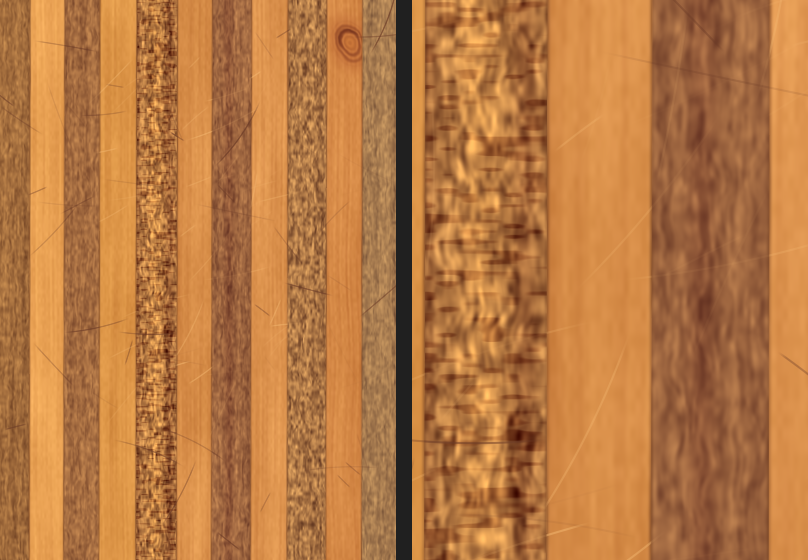
Left, the full canvas; right, a detail of the centre.
Write a Shadertoy shader that draws this texture.

```glsl
const float seams[10] = float[](.075, .162, .251, .344, .447, .535, .634, .726, .824, .914);

const vec3 tones[11] = vec3[](
    vec3(.64, .43, .24), vec3(.93, .65, .34), vec3(.64, .42, .25), vec3(.88, .60, .29),
    vec3(.70, .47, .26), vec3(.84, .55, .28), vec3(.62, .40, .25), vec3(.86, .57, .30),
    vec3(.67, .46, .27), vec3(.83, .53, .27), vec3(.65, .48, .31));

float hash(vec2 p) {
    vec3 a = fract(p.xyx * vec3(.1031, .1030, .0973));
    a += dot(a, a.yzx + 33.33);
    return fract((a.x + a.y) * a.z);
}

float noise(vec2 p) {
    vec2 i = floor(p), f = fract(p);
    f = f * f * (3. - 2. * f);
    return mix(mix(hash(i), hash(i + vec2(1, 0)), f.x),
               mix(hash(i + vec2(0, 1)), hash(i + 1.), f.x), f.y);
}

float fbm(vec2 p) {
    return .55 * noise(p) + .3 * noise(p * 2.1 + 7.) + .15 * noise(p * 4.3 + 19.);
}

float band(float x, float center, float width) {
    float d = (x - center) / width;
    return exp(-d * d);
}

// Open-pored dark wood: flecks, pores and long streaks
vec3 darkWood(vec3 tone, vec2 q, float id) {
    float coarse = id == 4. || id == 8. ? 1. : .45;
    vec2 w = q + .006 * vec2(noise(q * vec2(45, 38)), noise(q * 31. + 9.)) + id * 3.7;
    float fleck = noise(w * vec2(165, 82)) + .5 * noise(w * vec2(270, 130)) - .75;
    float pore = noise(w * vec2(240, 26)) - .5;
    float streak = fbm(vec2(w.x * 60., w.y * 1.3)) - .5;
    vec3 c = tone + vec3(.34, .29, .17) * (fleck * coarse + .35 * pore + .5 * streak);

    // Chatter across the grain and a golden heart on the fifth board
    if (id == 4.) {
        float chatter = smoothstep(.5, .85, noise(q * vec2(55, 230)));
        c += vec3(.13, .10, .03) * band(q.x, .392, .022) * (.5 + fleck);
        c -= vec3(.13, .14, .09) * chatter;
    }
    float heart = band(q.x, .428, .010) + .7 * band(q.x, .348, .006)
                + .8 * band(q.x, .575 + .004 * noise(q.yy * 3.), .012);
    return c - vec3(.09, .09, .05) * heart;
}

// Smooth pale wood: soft blotches and fine vertical lines
vec3 lightWood(vec3 tone, vec2 q, float id) {
    float blotch = fbm(q * vec2(11, 3.5) + id * 5.3) - .5;
    float line = noise(vec2(q.x * 190. + 2. * noise(q * vec2(9, 4)), q.y * 3. + id)) - .5;
    float speck = noise(q * vec2(210, 90)) - .5;
    return tone + vec3(.13, .14, .11) * blotch + vec3(.06, .07, .05) * line + .035 * speck;
}

// Red knot with bent rings near the top of the tenth board
vec3 addKnot(vec3 c, vec2 q) {
    vec2 d = q - vec2(.884, 1.305);
    d.y += .3 * d.x;
    float r = length(d / vec2(.042, .050)) + .25 * (fbm(q * 28.) - .5);
    float ring = .5 + .5 * cos(r * 21. + 2. * noise(q * 40.));
    c = mix(c, vec3(.72, .38, .19), .55 * smoothstep(1.9, .6, r));
    c = mix(c, vec3(.50, .22, .12), ring * .55 * smoothstep(1.2, .7, r));
    c = mix(c, vec3(.80, .47, .22), .7 * smoothstep(.5, .2, r));
    return mix(c, vec3(.42, .17, .10), .75 * band(r, .62, .10) * smoothstep(-.02, .03, d.y - d.x));
}

// Coverage of one slightly curved knife cut
float cut(vec2 q, vec2 center, float angle, float reach, float bend, float px) {
    vec2 dir = vec2(cos(angle), sin(angle)), d = q - center;
    float along = dot(d, dir), off = dot(d, vec2(-dir.y, dir.x)) + bend * along * along;
    float taper = smoothstep(reach, reach * .6, abs(along));
    return taper * (1. - smoothstep(.0003, .0006 + px, abs(off)));
}

void mainImage(out vec4 fragColor, in vec2 fragCoord) {
    vec2 q = fragCoord / iResolution.x;
    float px = 1. / iResolution.x, height = iResolution.y * px;

    // Boards alternate dark and pale between uneven seams
    vec3 tone = tones[0];
    float id = 0., pale = 0., seam = 0.;
    for (int i = 0; i < 10; i++) {
        float d = q.x - seams[i] - .003 * (q.y / height - .5);
        float side = smoothstep(-px, px, d);
        tone = mix(tone, tones[i + 1], side);
        pale = mix(pale, float(1 - (i & 1)), side);
        id += step(0., d);
        seam = max(seam, band(d, 0., .0017 + .3 * px));
    }
    vec3 light = lightWood(tone, q, id);
    if (id == 9.) light = addKnot(light, q);
    vec3 c = mix(darkWood(tone, q, id), light, pale);
    c = mix(c, vec3(.45, .25, .13), seam * (.25 + .35 * noise(vec2(id, q.y * 14.))));

    // Dark cuts everywhere, faint bright ones around the middle
    for (int i = 0; i < 110; i++) {
        float k = float(i);
        vec2 at = vec2(hash(vec2(k, 1)), hash(vec2(k, 2)));
        float turn = hash(vec2(k, 3)) - .5, reach = .02 + .09 * hash(vec2(k, 4));
        float strength = hash(vec2(k, 5)), bend = 2. * (hash(vec2(k, 6)) - .5);
        if (i < 55) {
            float a = cut(q, at * vec2(1, height), turn * 2.6, reach, bend, px);
            c = mix(c, vec3(.42, .23, .15), a * strength * mix(.65, .4, pale));
        } else {
            vec2 center = vec2(.25 + .5 * at.x, height * (.25 + .65 * at.y));
            float a = cut(q, center, .8 + turn * 1.5, reach, bend, px);
            c = mix(c, vec3(.96, .73, .45), a * strength * mix(.12, .5, pale));
        }
    }
    fragColor = vec4(clamp(c, 0., 1.), 1);
}
```
